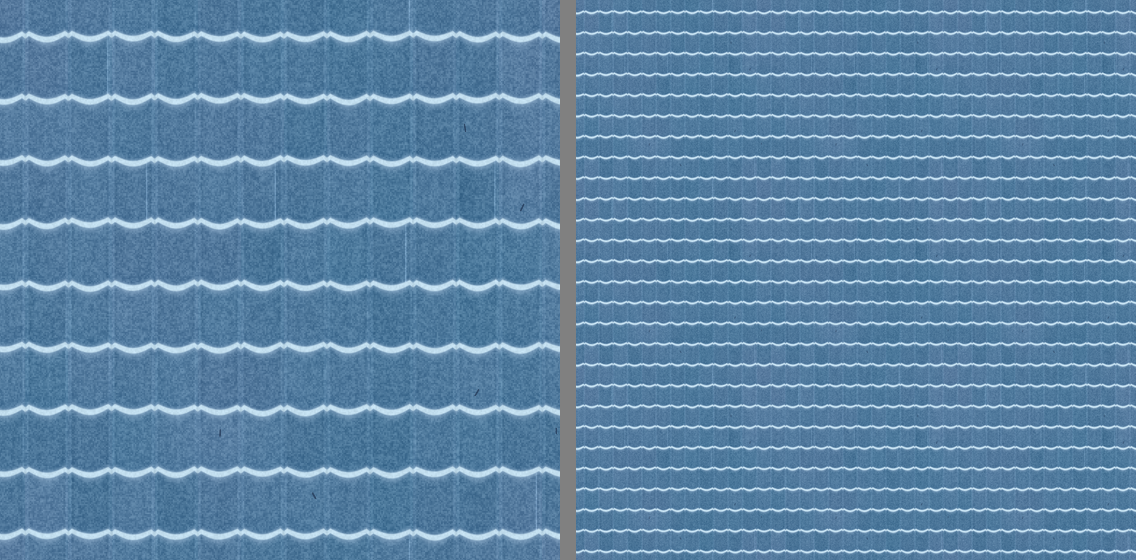
Left, the tile; right, the same tile 3 across and 3 down.
A WebGL 2 fragment shader for this texture:

```glsl
#version 300 es
precision highp float;
// Rows of blue glazed roof tiles with pale scalloped lips, faint seams, grain and light wear.

#define TILES vec2(13.0, 9.0)    // whole repeats across and down
#define OFFSET vec2(0.59, 0.46)  // place of the first seam and first lip, in tiles
#define SAG 0.092                // dip of the lip between seams, in tile heights
#define NOTCH 0.034              // depth of the nick at each seam
#define BUMP 0.085               // distance of the bumps from the seam, in tile widths
#define LIP 0.041                // half thickness of the lip
#define SOFT 0.017               // softness of the lip edge
#define GRAIN 0.13               // strength of the fine speckle
#define WEAR 0.10                // share of tiles with a scratch

uniform vec2 u_resolution;
out vec4 fragColor;

const vec3 TEAL = vec3(0.285, 0.465, 0.600);
const vec3 LILAC = vec3(0.352, 0.488, 0.630);
const vec3 HALO = vec3(0.590, 0.705, 0.815);
const vec3 GLAZE = vec3(0.765, 0.875, 0.940);
const vec3 SOOT = vec3(0.13, 0.21, 0.33);

// Integer hash of a lattice point, 0 to 1.
float hash(vec2 p, uint seed) {
  uvec2 n = uvec2(ivec2(p));
  uint h = n.x * 1597u + n.y * 51749u + seed * 7919u;
  h = (h ^ (h >> 15)) * 73244475u;
  h = (h ^ (h >> 13)) * 73244475u;
  return float((h ^ (h >> 16)) & 65535u) / 65535.0;
}

// Value noise that wraps after "cells" lattice steps over the canvas.
float noise(vec2 uv, vec2 cells, uint seed) {
  vec2 p = uv * cells, i = floor(p), f = p - i;
  f = f * f * (3.0 - 2.0 * f);
  vec2 a = mod(i, cells), b = mod(i + 1.0, cells);
  return mix(mix(hash(a, seed), hash(vec2(b.x, a.y), seed), f.x),
             mix(hash(vec2(a.x, b.y), seed), hash(b, seed), f.x), f.y);
}

// Height of the lip at a distance from the nearest seam: nick, bump, then sag.
float lipProfile(float seamDist, float sag) {
  float s = clamp((seamDist - BUMP) / (0.5 - BUMP), 0.0, 1.0);
  return -sag * sin(1.5708 * s) - NOTCH * (1.0 - smoothstep(0.0, BUMP, seamDist));
}

float segment(vec2 p, vec2 a, vec2 b) {
  vec2 d = b - a;
  return length(p - a - d * clamp(dot(p - a, d) / dot(d, d), 0.0, 1.0));
}

void main() {
  vec2 uv = gl_FragCoord.xy / u_resolution;
  vec2 pixel = TILES / u_resolution;
  vec2 grid = uv * TILES - OFFSET;
  float x = fract(grid.x);
  float seam = min(x, 1.0 - x);

  // Follow the scalloped lip; every scallop sags a little differently.
  vec2 lipId = mod(vec2(floor(grid.x), floor(grid.y + 0.5)), TILES);
  float sag = SAG * mix(0.88, 1.12, hash(lipId, 1u));
  float wobble = 0.008 * sin(6.28319 * (2.0 * uv.x + 3.0 * uv.y));
  float v = grid.y - lipProfile(seam, sag) - wobble;
  float lip = v - floor(v + 0.5);
  vec2 tile = mod(vec2(floor(grid.x), floor(v)), TILES);
  vec2 q = vec2(x, fract(v));

  // Glaze tint: broad patches plus a change from tile to tile.
  float tint = 0.75 * noise(uv, vec2(5.0, 4.0), 2u) + 0.4 * hash(tile, 3u) - 0.1;
  vec3 color = mix(TEAL, LILAC, clamp(tint, 0.0, 1.0));
  color += 0.025 * (hash(tile, 4u) - 0.5);

  // Vertical streaks and the pale strip with dark edges at each seam.
  color += 0.025 * (noise(uv, vec2(160.0, 9.0), 5u) - 0.5);
  float strip = 1.0 - smoothstep(0.06, 0.10, seam);
  float edge = exp(-pow((seam - 0.10) / 0.025, 2.0));
  float fade = mix(0.5, 1.0, noise(uv, vec2(26.0, 18.0), 6u));
  color += fade * (0.030 * strip - 0.022 * edge);
  color += 0.03 * fade * exp(-pow((seam - 0.045) / 0.018, 2.0));

  // Fine speckle.
  float grain = noise(uv, vec2(384.0), 7u) - 0.5;
  grain += 0.35 * (noise(uv, vec2(170.0), 8u) - 0.5);
  color += GRAIN * grain * vec3(1.0, 0.95, 0.85);

  // Shade above the lip, pale bloom around it, widest below the sag.
  color -= vec3(0.045, 0.032, 0.02) * exp(-max(lip, 0.0) * 7.0) * step(0.0, lip);
  float reach = lip < 0.0 ? mix(0.055, 0.085, smoothstep(0.05, 0.4, seam)) : 0.045;
  float bloom = exp(-pow(max(abs(lip) - LIP * 0.7, 0.0) / reach, 2.0));
  color = mix(color, HALO, 0.58 * bloom);

  // Thin upright scratches beside some seams.
  float scratchX = mix(0.80, 0.93, hash(tile, 9u));
  float scratch = 1.0 - smoothstep(0.006, 0.006 + max(pixel.x, 0.014), abs(x - scratchX));
  color += 0.13 * scratch * step(hash(tile, 10u), WEAR) * smoothstep(0.0, 0.5, 1.0 - q.y + 0.2);

  // A few small dark nicks.
  vec2 spot = mix(vec2(0.2, 0.3), vec2(0.75, 0.7), vec2(hash(tile, 11u), hash(tile, 12u)));
  vec2 lean = vec2(0.06 * (hash(tile, 13u) - 0.5), 0.035 + 0.05 * hash(tile, 14u));
  vec2 aspect = vec2(TILES.y / TILES.x, 1.0);
  float nick = segment(q * aspect, spot * aspect - lean, spot * aspect + lean);
  nick = 1.0 - smoothstep(0.004, 0.004 + max(pixel.y, 0.012), nick);
  color = mix(color, SOOT, 0.75 * nick * step(hash(tile, 15u), 0.5 * WEAR));

  // The glossy lip itself, slightly thicker in the sag.
  float halfWidth = LIP * mix(0.92, 1.1, smoothstep(0.0, 0.4, seam));
  float soft = max(SOFT, 0.7 * pixel.y);
  float gloss = 1.0 - smoothstep(halfWidth - soft, halfWidth + soft, abs(lip));
  vec3 glaze = GLAZE + 0.06 * grain - 0.05 * strip * (1.0 - smoothstep(0.0, 0.05, seam));
  fragColor = vec4(mix(color, glaze, gloss), 1.0);
}
```
